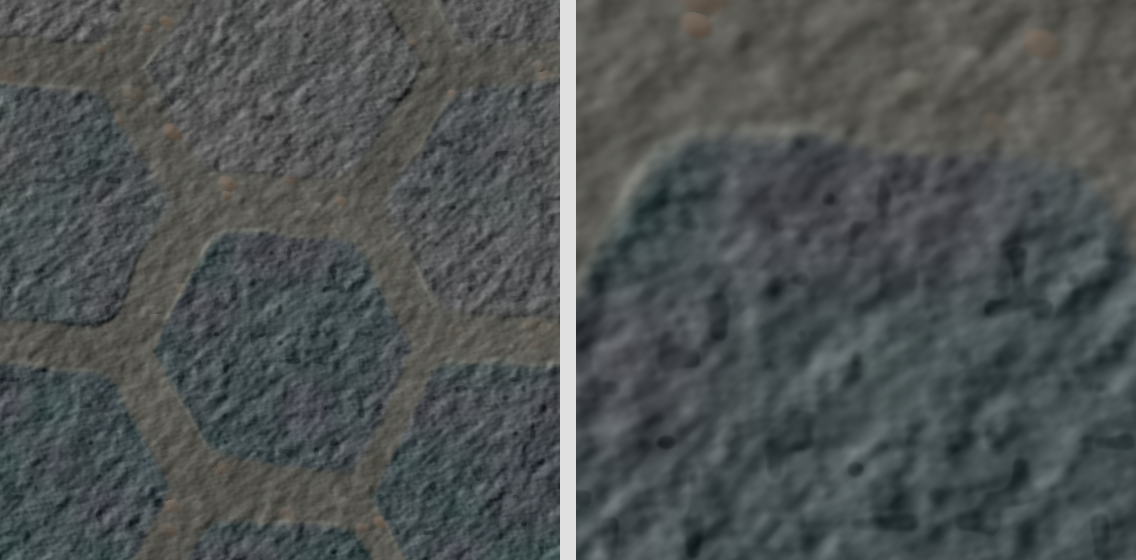
Left: the whole. Right: its middle third, enlarged.
Give the GLSL for this texture, as a Shadertoy shader.

```glsl
#define ROW_STEP 0.51
#define COLUMN_STEP 0.425
#define STONE_RADIUS 0.213
#define EDGE_WOBBLE 0.028
#define GRAIN_SCALE 46.0
#define GRAIN_RELIEF 0.36
#define PEBBLE_SCALE 23.0
#define LIGHT_DIR vec2(-0.85, 0.53)
#define WARM_STONE vec3(0.350, 0.350, 0.350)
#define COOL_STONE vec3(0.262, 0.298, 0.312)
#define MORTAR vec3(0.338, 0.336, 0.312)
#define RUST vec3(0.43, 0.35, 0.29)

float hash(vec2 p) {
    return fract(sin(dot(p, vec2(127.1, 311.7))) * 43758.5453);
}

vec2 hash2(vec2 p) {
    return vec2(hash(p), hash(p + 37.3));
}

float noise(vec2 p) {
    vec2 i = floor(p), f = fract(p);
    f = f * f * (3.0 - 2.0 * f);
    return mix(mix(hash(i), hash(i + vec2(1, 0)), f.x),
               mix(hash(i + vec2(0, 1)), hash(i + vec2(1, 1)), f.x), f.y);
}

float fbm(vec2 p) {
    float sum = 0.0, weight = 0.5;
    for (int i = 0; i < 3; i++) {
        sum += weight * noise(p);
        p = mat2(0.8, 0.6, -0.6, 0.8) * p * 2.05 + 11.7;
        weight *= 0.52;
    }
    return sum;
}

// Rounded hexagon with flat top and bottom
float hexagon(vec2 p, float radius) {
    p = abs(p);
    float slant = p.x * 0.866 + p.y * 0.5;
    float blend = max(0.035 - abs(p.y - slant), 0.0);
    return max(p.y, slant) + blend * blend / 0.14 - radius;
}

// Nearest stone: x = signed distance, yz = its centre
vec3 stones(vec2 p) {
    vec2 warp = vec2(noise(p * 5.0), noise(p * 5.0 + 40.0)) - 0.5;
    warp += 0.35 * (vec2(noise(p * 19.0), noise(p * 19.0 + 70.0)) - 0.5);
    vec2 q = p + EDGE_WOBBLE * warp - vec2(0.5, 0.37);
    vec3 best = vec3(1e3);
    float column = floor(q.x / COLUMN_STEP + 0.5);
    for (int i = -1; i <= 1; i++) {
        float k = column + float(i);
        float shift = 0.5 * mod(k, 2.0);
        float row = floor(q.y / ROW_STEP - shift + 0.5);
        for (int j = -1; j <= 1; j++) {
            vec2 id = vec2(k, row + float(j));
            vec2 centre = vec2(k * COLUMN_STEP, (id.y + shift) * ROW_STEP);
            centre += 0.025 * (hash2(id + 5.0) - 0.5);
            float d = hexagon(q - centre, STONE_RADIUS + 0.02 * (hash(id) - 0.5));
            if (d < best.x) best = vec3(d, centre + vec2(0.5, 0.37));
        }
    }
    return best;
}

// Scattered grit: x = relief shading, y = coverage, z = random tint
vec3 pebbles(vec2 p) {
    vec2 g = p * PEBBLE_SCALE;
    vec3 grit = vec3(0.0);
    for (int i = 0; i < 9; i++) {
        vec2 id = floor(g) + vec2(i % 3, i / 3) - 1.0;
        vec2 r = g - id - hash2(id);
        r = mat2(0.9, 0.43, -0.43, 0.9) * r * vec2(1.0, 1.35);
        float size = 0.25 + 0.35 * hash(id + 9.0);
        float cover = 1.0 - smoothstep(0.5 * size, size, length(r));
        cover *= step(0.35, hash(id + 3.0));
        if (cover > grit.y) grit = vec3(dot(r, LIGHT_DIR) / size, cover, hash(id + 21.0));
    }
    return grit;
}

void mainImage(out vec4 fragColor, in vec2 fragCoord) {
    vec2 p = fragCoord / iResolution.y;
    vec3 stone = stones(p);
    float d = stone.x, e = 0.004;
    vec2 slope = vec2(stones(p + vec2(e, 0)).x, stones(p + vec2(0, e)).x) - d;
    float facing = dot(slope / max(length(slope), 1e-4), LIGHT_DIR);

    // Diagonal rough grain, lit from the upper left
    vec2 g = mat2(0.77, -0.64, 0.64, 0.77) * p * vec2(1.0, 1.0);
    g *= GRAIN_SCALE * vec2(0.85, 1.25);
    vec2 lightStep = mat2(0.77, -0.64, 0.64, 0.77) * LIGHT_DIR * 0.42;
    float height = fbm(g);
    float relief = height - fbm(g + lightStep);
    float patches = noise(p * 7.0 + 3.0);
    float tint = noise(p * 11.0 + 60.0) - 0.5;

    // Stone faces, warmer and paler toward the top
    float warmth = smoothstep(0.42, 0.95, stone.y * 0.04 + stone.z);
    warmth = clamp(warmth + 0.3 * (hash(floor(stone.yz * 9.0)) - 0.3) + 0.5 * (patches - 0.5), 0.0, 1.0);
    vec3 face = mix(COOL_STONE, WARM_STONE, warmth);
    face += tint * (1.0 - warmth) * vec3(-0.045, 0.018, -0.008);
    face += relief * GRAIN_RELIEF + (height - 0.45) * 0.16;
    float pits = smoothstep(0.76, 0.92, noise(p * 62.0 + 15.0));
    face -= 0.075 * pits;

    // Gritty mortar with a few rusty pebbles
    vec3 grit = pebbles(p);
    float exposed = grit.y * smoothstep(0.25, 0.7, noise(p * 9.0 + 25.0));
    vec3 joint = MORTAR + (patches - 0.5) * 0.05 + relief * 0.22 + (height - 0.45) * 0.1;
    joint = mix(joint, RUST, exposed * smoothstep(0.65, 1.0, grit.z) * 0.65);
    joint += exposed * (grit.x * 0.11 + 0.012);

    // Soft seams with broken pale rims and dark cracks
    float seam = smoothstep(-0.009, 0.009, d + 0.012 * (height - 0.45));
    vec3 color = mix(face, joint, seam);
    float broken = smoothstep(0.35, 0.75, noise(p * 8.0 + 90.0));
    float rim = exp(-pow((d - 0.004) / 0.0045, 2.0));
    float crack = exp(-pow((d + 0.003) / 0.005, 2.0));
    color += rim * broken * max(facing, 0.0) * vec3(0.13, 0.135, 0.13);
    color -= crack * broken * max(-facing, 0.0) * 0.15;
    color -= 0.04 * exp(-pow((d + 0.012) / 0.008, 2.0)) * broken * max(facing, 0.0);

    fragColor = vec4(clamp(color, 0.0, 1.0), 1.0);
}
```
